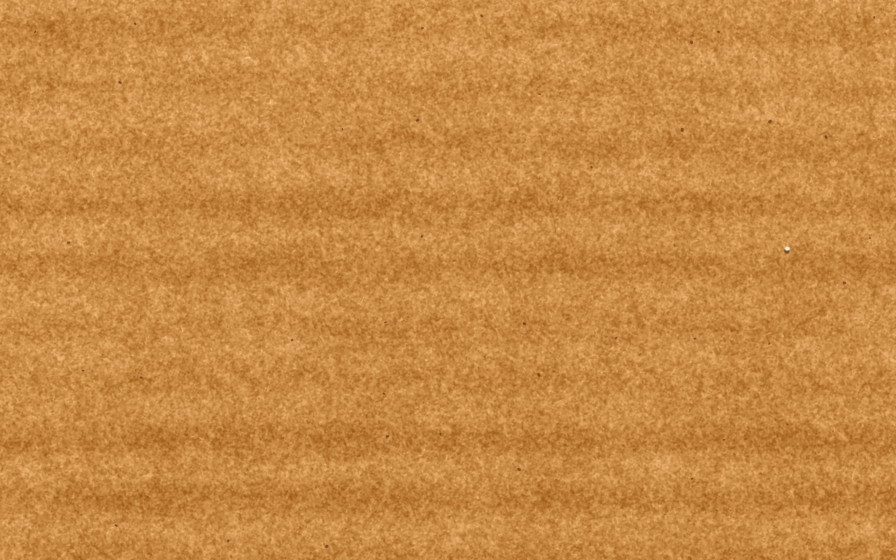
Write a Shadertoy shader that draws this texture.

```glsl
// Brown corrugated cardboard: soft horizontal flutes under grainy paper with fibres and specks.

const float TAU = 6.28318;

float hash(vec2 p) {
    vec3 q = fract(p.xyx * 0.1031);
    q += dot(q, q.yzx + 33.33);
    return fract((q.x + q.y) * q.z);
}

// Smooth value noise centred on zero
float noise(vec2 p) {
    vec2 i = floor(p), f = fract(p);
    f = f * f * (3.0 - 2.0 * f);
    float low = mix(hash(i), hash(i + vec2(1, 0)), f.x);
    float high = mix(hash(i + vec2(0, 1)), hash(i + vec2(1, 1)), f.x);
    return mix(low, high, f.y) - 0.5;
}

// Coverage of one randomly turned stroke per grid cell
float strokes(vec2 p, float cell, float halfLength, float radius, float density, float seed) {
    vec2 id = floor(p / cell) + seed;
    vec2 jitter = vec2(hash(id + 3.7), hash(id + 8.1)) - 0.5;
    vec2 d = (fract(p / cell) - 0.5 - 0.6 * jitter) * cell;
    float angle = TAU * hash(id + 15.3);
    vec2 dir = vec2(cos(angle), sin(angle));
    float along = dot(d, dir);
    d -= dir * clamp(along, -halfLength, halfLength);
    float px = 0.8 / iResolution.y;
    float size = radius * (0.6 + 0.8 * hash(id + 21.9));
    return step(hash(id), density) * (1.0 - smoothstep(size - px, size + px, length(d)));
}

// Corrugation shading: dark valleys of uneven strength
float flutes(vec2 p) {
    float phase = (p.y - 0.006) / 0.1047 + 0.16 * noise(p * vec2(2.5, 4.0));
    float row = floor(phase + 0.5);
    float valley = pow(0.5 + 0.5 * cos(TAU * phase), 1.4);
    float strength = 0.85 + 0.35 * cos(TAU * (row - 1.5) / 4.2);
    strength *= 1.0 + 0.6 * noise(vec2(p.x * 4.0, row * 7.3));
    return 0.45 - 1.15 * valley * strength;
}

// Paper pulp from broad blotches down to fine crisp grain
float pulp(vec2 p) {
    vec2 r = mat2(0.8, 0.6, -0.6, 0.8) * p;
    vec2 s = mat2(0.94, -0.34, 0.34, 0.94) * p;
    float tone = 0.7 * noise(r * 8.0 + 5.0);
    tone += 0.55 * noise(p * vec2(6.0, 40.0));
    tone += 0.9 * noise(r * 38.0 + 11.0);
    tone += 1.9 * noise(s * 100.0 + 23.0);
    tone += 2.6 * noise(r * 190.0 + 41.0);
    tone += 2.9 * noise(s * 300.0 + 67.0);
    return tone;
}

void mainImage(out vec4 fragColor, in vec2 fragCoord) {
    vec2 p = fragCoord / iResolution.y;

    // Tone counts shade steps away from the middle brown
    float tone = flutes(p) + pulp(p) + 0.6 * (p.y - 0.5) + 0.1 * (0.8 - p.x);

    // Pale and dark fibres pressed into the surface
    tone += 1.6 * strokes(p, 0.035, 0.004, 0.0009, 0.5, 10.0);
    tone += 1.3 * strokes(p + 0.013, 0.019, 0.0015, 0.001, 0.5, 70.0);
    tone -= 1.5 * strokes(p + 0.027, 0.025, 0.0015, 0.0011, 0.45, 130.0);
    vec3 color = vec3(0.782, 0.54, 0.27) + tone * vec3(0.041, 0.046, 0.047);

    // Sparse dark specks
    color = mix(color, vec3(0.38, 0.2, 0.07), 0.7 * strokes(p, 0.09, 0.0008, 0.0018, 0.17, 200.0));

    // One white chip with its shadow
    float px = 1.0 / iResolution.y;
    vec2 chip = p - vec2(1.406, 0.556);
    float shadow = 1.0 - smoothstep(0.003, 0.003 + 2.0 * px, length(chip + vec2(0.001, 0.004)));
    float flake = 1.0 - smoothstep(0.0035 - px, 0.0035 + px, length(chip * vec2(0.8, 1.0)));
    color = mix(color, vec3(0.3, 0.17, 0.07), 0.7 * shadow);
    color = mix(color, vec3(0.96, 0.92, 0.86), flake);

    fragColor = vec4(clamp(color, 0.0, 1.0), 1.0);
}
```
